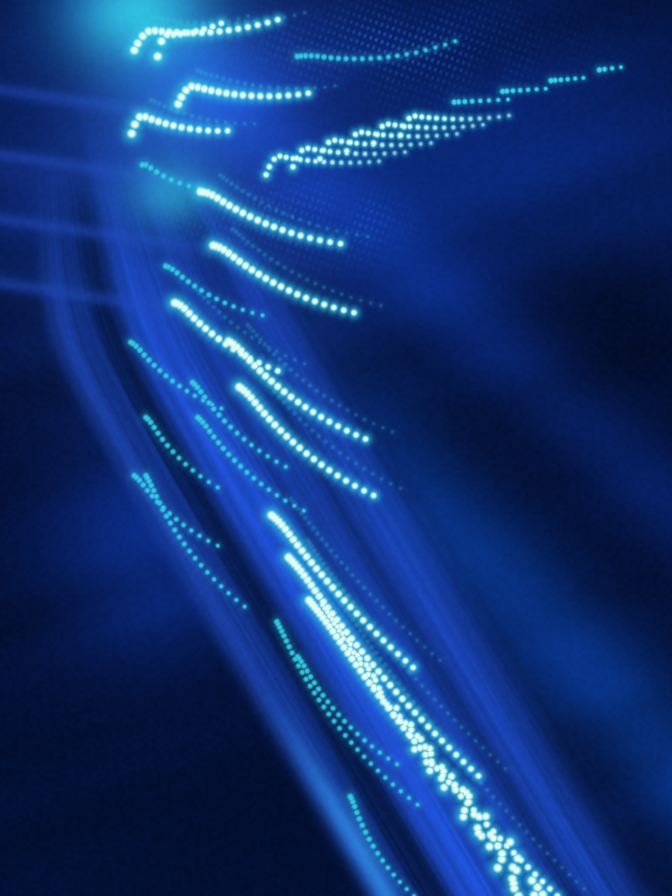
Reproduce this background procedurally as a WebGL 2 fragment shader.

```glsl
#version 300 es
precision highp float;

uniform vec2 u_resolution;
out vec4 outColor;

#define NAVY vec3(0.012, 0.06, 0.20)
#define DEEP vec3(0.04, 0.15, 0.43)
#define ROYAL vec3(0.13, 0.29, 0.73)
#define AZURE vec3(0.18, 0.52, 0.88)
#define CYAN vec3(0.20, 0.82, 0.90)
#define WHITE vec3(0.89, 0.99, 0.95)
#define DOT_SPACING 0.0090
#define DOT_RADIUS 0.0053

// Long bright trails: start and end of each
const vec4 BRIGHT[12] = vec4[12](
  vec4(.150, .969, .310, .978), vec4(.176, .962, .247, .974), vec4(.199, .909, .344, .896),
  vec4(.147, .876, .254, .854), vec4(.224, .792, .380, .728), vec4(.238, .732, .395, .651),
  vec4(.195, .668, .310, .586), vec4(.255, .625, .408, .510), vec4(.267, .574, .417, .447),
  vec4(.303, .431, .461, .255), vec4(.322, .384, .534, .134), vec4(.345, .336, .622, .0));

// Thin dim trails
const vec4 FAINT[12] = vec4[12](
  vec4(.159, .820, .222, .790), vec4(.185, .707, .293, .648), vec4(.146, .622, .247, .544),
  vec4(.215, .577, .319, .479), vec4(.221, .538, .339, .430), vec4(.163, .538, .243, .456),
  vec4(.150, .473, .243, .391), vec4(.163, .473, .273, .323), vec4(.309, .310, .466, .102),
  vec4(.332, .271, .443, .147), vec4(.391, .115, .462, .0), vec4(.332, .941, .508, .954));

float hash(vec2 p) {
  return fract(sin(dot(p, vec2(127.1, 311.7))) * 43758.5);
}

float noise(vec2 p) {
  vec2 i = floor(p), f = fract(p);
  f = f * f * (3.0 - 2.0 * f);
  return mix(mix(hash(i), hash(i + vec2(1, 0)), f.x),
             mix(hash(i + vec2(0, 1)), hash(i + vec2(1, 1)), f.x), f.y);
}

float bump(float x, float width) {
  return exp(-x * x / (width * width));
}

float blob(vec2 p, vec2 center, vec2 radius) {
  vec2 d = (p - center) / radius;
  return exp(-dot(d, d));
}

// One lamp: x is the crisp core, y the halo
vec2 lamp(vec2 p, vec2 center, float radius) {
  float d = length(p - center), soft = 0.6 / u_resolution.y;
  return vec2(smoothstep(radius + soft, radius * 0.4 - soft, d), bump(d, radius * 1.6));
}

// Row of lamps on a sagging path whose start curls downward
vec2 trail(vec2 p, vec4 ends, float bow, float hook, float radius) {
  vec2 margin = vec2(0.045), lo = min(ends.xy, ends.zw) - margin, hi = max(ends.xy, ends.zw) + margin;
  if (any(lessThan(p, lo)) || any(greaterThan(p, hi))) return vec2(0);
  vec2 along = ends.zw - ends.xy, light = vec2(0);
  float count = ceil(length(along) / DOT_SPACING);
  for (float i = 0.0; i <= count; i++) {
    float t = pow(i / count, 1.3);
    vec2 c = ends.xy + along * t + vec2(along.y, -along.x) * bow * 4.0 * t * (1.0 - t);
    c.y -= hook * pow(max(1.0 - t / 0.13, 0.0), 2.0);
    light = max(light, lamp(p, c, radius * mix(1.15, 0.8, t)));
  }
  return light;
}

vec3 background(vec2 p) {
  float down = 1.0 - p.y, bend = down - 0.37;

  // Dark surroundings and wide glows
  vec3 col = NAVY + DEEP * (0.65 * blob(p, vec2(.54, .83), vec2(.32, .17))
    + 0.7 * blob(p, vec2(.17, .39), vec2(.11, .12)) + 0.35 * blob(p, vec2(.03, .88), vec2(.2, .25)));
  col = mix(col, ROYAL, 0.75 * blob(p, vec2(.22, .84), vec2(.16, .24)));
  col += vec3(.02, .13, .30) * bump(p.y - .48 + 1.02 * (p.x - .43), .095) * smoothstep(.3, .5, p.x);
  col += DEEP * 0.4 * bump(p.y - .70 + .9 * (p.x - .46), .07);
  col *= 1.0 - 0.4 * blob(p, vec2(.68, .66), vec2(.11, .08));
  col *= 0.88 + 0.24 * noise(vec2(p.x * 3.0, (down + p.x * .35) * 20.0));

  // Fan of beams sweeping to the lower right
  float left = 0.045 + 0.295 * (bend + sqrt(bend * bend + 0.004));
  float right = 0.11 + 0.60 * down;
  float f = (p.x - left) / (right - left);
  float fan = smoothstep(-.07, .06, f) * smoothstep(1.2, .82, f) * smoothstep(.1, .36, down);
  float streaks = 0.45 * noise(vec2(f * 12.0, down * 1.5)) + 0.3 * noise(vec2(f * 38.0, down * 2.0));
  streaks += 0.2 * noise(vec2(f * 80.0, down * 4.0));
  streaks += 0.45 * bump(f - .40, .10) + 0.3 * bump(f - .63, .08) + 0.3 * bump(f - .92, .08);
  streaks -= 0.4 * bump(f - .22, .09);
  col = mix(col, DEEP * 0.7 + ROYAL * 0.75 * max(streaks, 0.0), fan * 0.9);
  float rim = bump(f - .03, .055) * smoothstep(.15, .4, down);
  col = mix(col, ROYAL, rim * 0.55);
  col = mix(col, AZURE, bump(f - .05, .05) * 0.85 * smoothstep(.75, .95, down));

  // Horizontal light smears
  float smear = pow(noise(vec2(p.x * 2.0, (down - p.x * .12) * 26.0)), 3.0) * 0.3;
  for (float k = 0.0; k < 4.0; k++) smear += 0.5 * bump(down - .10 - .072 * k - .15 * p.x, .008);
  col = mix(col, ROYAL, min(smear, 1.0) * smoothstep(.4, .1, p.x) * smoothstep(.5, .3, down));

  // Cyan haze around the source
  col = mix(col, CYAN, 0.9 * blob(p, vec2(.155, .985), vec2(.075, .06)));
  col = mix(col, CYAN, 0.55 * blob(p, vec2(.19, .785), vec2(.045, .035)));
  col = mix(col, AZURE, 0.45 * blob(p, vec2(.19, .89), vec2(.075, .08)));

  // Fine dotted mist and grain
  vec2 g = mat2(.94, .34, -.34, .94) * p * vec2(150.0, 110.0);
  float mist = smoothstep(.42, .1, length(fract(g) - .5)) * noise(g * .2);
  col += AZURE * mist * (0.32 * blob(p, vec2(.46, .95), vec2(.13, .05))
    + 0.2 * blob(p, vec2(.34, .75), vec2(.1, .04)));
  return col + DEEP * 0.1 * (noise(p * 260.0) - 0.5);
}

void main() {
  vec2 p = gl_FragCoord.xy / u_resolution.y;
  p.x += 0.375 - 0.5 * u_resolution.x / u_resolution.y;
  vec2 bright = vec2(0), faint = vec2(0);

  // Main trails, dim trails and shifted ghosts of the main ones
  for (int i = 0; i < 12; i++) {
    float bow = i < 4 ? 0.06 : (i < 9 ? 0.065 : 0.03);
    bright = max(bright, trail(p, BRIGHT[i], bow, i < 4 ? 0.025 : 0.006, DOT_RADIUS));
    faint = max(faint, trail(p, FAINT[i], 0.07, 0.004, DOT_RADIUS * 0.72));
    vec4 ghost = BRIGHT[i] + vec4(.022, .012, .03, .008);
    faint = max(faint, 0.3 * trail(p, ghost, bow, 0.0, DOT_RADIUS * 0.6));
  }

  // Overlapping arches rising to the right
  for (float i = 0.0; i < 6.0; i++) {
    vec4 arch = vec4(.297 + .030 * i, .829 + .0088 * i, .423 + .029 * i, .820 + .0102 * i);
    vec2 light = trail(p, arch, 0.04, 0.024, DOT_RADIUS * 0.68);
    bright = max(bright, light * mix(1.0, 0.55, smoothstep(arch.x + .02, arch.z, p.x)));
  }
  for (float i = 0.0; i < 4.0; i++) {
    vec2 start = vec2(.507 + .054 * i, .886 + .012 * i);
    faint = max(faint, 1.2 * trail(p, vec4(start, start + vec2(.06 - .012 * i, .003)), 0.0, 0.0, DOT_RADIUS * 0.65));
  }

  // Crowded stream of lamps widening toward the bottom
  for (float i = 0.0; i < 85.0; i++) {
    float t = i / 84.0, offset = (hash(vec2(i, 3.0)) - 0.5) * 0.036 * t;
    vec2 c = mix(vec2(.36, .325), vec2(.605, -.005), t) + vec2(.8, .6) * offset - vec2(.02, .014) * t * (1.0 - t);
    bright = max(bright, lamp(p, c, DOT_RADIUS * (0.8 + 0.4 * t)));
  }

  vec3 col = background(p);
  col = mix(col, CYAN, min(0.3 * faint.y + 0.65 * faint.x, 1.0));
  col = mix(col, CYAN, bright.y * 0.85);
  col = mix(col, WHITE, bright.x);
  outColor = vec4(clamp(col, 0.0, 1.0), 1.0);
}
```
